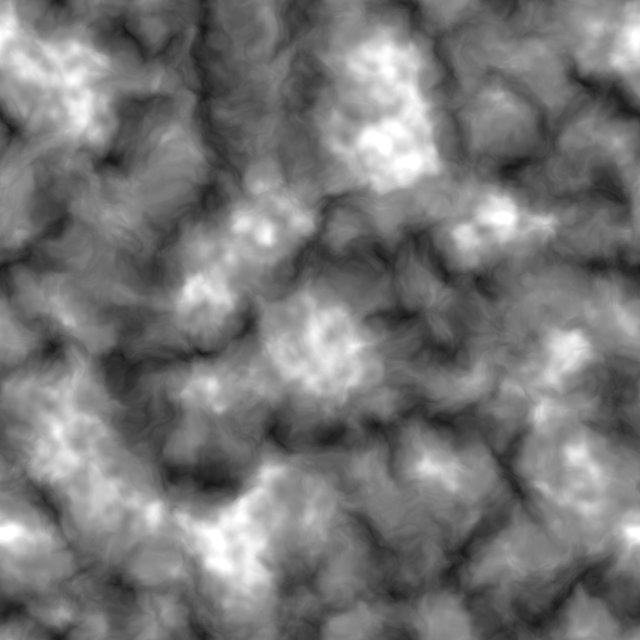
Give the GLSL for this texture, as a Shadertoy shader.

```glsl
// Draws smoky grey turbulence: soft bright clouds split by thin, dark, crinkled creases.

const int   OCTAVES       = 6;
const float BASE_CELLS    = 4.0;    // cells of the largest clouds across the canvas
const float OCTAVE_GAIN   = 0.5;
const float CREASE_WIDTH  = 0.015;  // rounding of creases in the dark parts
const float CLOUD_SOFTEN  = 0.32;   // extra rounding as the clouds get brighter
const float WARP_CELLS    = 8.0;
const float WARP_AMOUNT   = 0.035;
const float BILLOW_CELLS  = 20.0;   // small billows inside the bright clouds
const float BILLOW_AMOUNT = 0.32;
const float BLACK_LEVEL   = 0.03;
const float CONTRAST      = 1.15;

// Integer hash of a lattice point, giving a unit gradient
vec2 latticeGradient(vec2 cell, float cells, float seed) {
    uvec2 q = uvec2(mod(cell, cells));
    uint h = q.x * 1597334677u ^ q.y * 3812015801u ^ uint(seed) * 2798796415u;
    h = (h ^ (h >> 16)) * 2246822519u;
    h = (h ^ (h >> 13)) * 3266489917u;
    h ^= h >> 16;
    float angle = 6.2831853 * float(h & 65535u) / 65536.0;
    return vec2(cos(angle), sin(angle));
}

// Gradient noise that repeats after the given number of cells
float gradientNoise(vec2 uv, float cells, float seed) {
    vec2 p = uv * cells + seed * vec2(0.37, 0.61);
    vec2 i = floor(p), f = p - i;
    vec2 w = f * f * f * (f * (f * 6.0 - 15.0) + 10.0);
    vec2 e = vec2(1.0, 0.0);
    float a = dot(latticeGradient(i, cells, seed), f);
    float b = dot(latticeGradient(i + e.xy, cells, seed), f - e.xy);
    float c = dot(latticeGradient(i + e.yx, cells, seed), f - e.yx);
    float d = dot(latticeGradient(i + e.xx, cells, seed), f - e.xx);
    return mix(mix(a, b, w.x), mix(c, d, w.x), w.y);
}

float fractalNoise(vec2 uv, float cells, float seed) {
    float sum = 0.0, amplitude = 1.0;
    for (int k = 0; k < 4; k++) {
        sum += amplitude * gradientNoise(uv, cells, seed + float(k));
        cells *= 2.0;
        amplitude *= 0.5;
    }
    return sum;
}

// Absolute value with a rounded valley
float softFold(float x, float roundness) {
    return sqrt(x * x + roundness * roundness);
}

// Folded octaves: valleys stay sharp where dark and soften where bright
float turbulence(vec2 uv) {
    float sum = 0.0, amplitude = 1.0, cells = BASE_CELLS;
    for (int k = 0; k < OCTAVES; k++) {
        float n = gradientNoise(uv, cells, 11.0 + float(k));
        sum += amplitude * softFold(n, CREASE_WIDTH + CLOUD_SOFTEN * sum);
        cells *= 2.0;
        amplitude *= OCTAVE_GAIN;
    }
    return sum;
}

void mainImage(out vec4 fragColor, in vec2 fragCoord) {
    vec2 uv = fragCoord / iResolution.y;

    // Crinkle the creases
    vec2 warp = vec2(fractalNoise(uv, WARP_CELLS, 31.0),
                     fractalNoise(uv, WARP_CELLS, 47.0));
    float cloud = turbulence(uv + WARP_AMOUNT * warp);

    // Smooth billows in the bright clouds only
    float billow = gradientNoise(uv, BILLOW_CELLS, 61.0)
                 + 0.5 * gradientNoise(uv, 2.0 * BILLOW_CELLS, 67.0);
    cloud += BILLOW_AMOUNT * billow * smoothstep(0.38, 0.65, cloud);

    float grey = clamp(BLACK_LEVEL + CONTRAST * cloud, 0.0, 1.0);
    fragColor = vec4(vec3(grey), 1.0);
}
```
